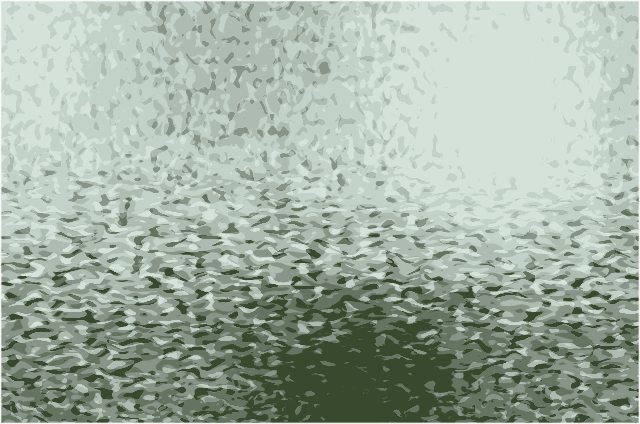
Reproduce this texture procedurally as a WebGL 2 fragment shader.

```glsl
#version 300 es
precision highp float;
// Pale green frosted surface: posterised flakes over a dark mound and soft glows.

#define FLAT_GRAIN vec2(27.0, 72.0)
#define ROUND_GRAIN vec2(50.0, 41.0)
#define PATCH_SCALE 11.0
#define WARP_SCALE 24.0
#define WARP_AMOUNT 0.011
#define DARK_FLAKES 1.75
#define LIGHT_FLAKES 1.65
#define FINE_TONE 1.5
#define MARGIN 0.003

uniform vec2 u_resolution;
out vec4 fragColor;

const vec3 PALETTE[6] = vec3[6](
    vec3(0.22, 0.285, 0.18), vec3(0.395, 0.45, 0.38), vec3(0.53, 0.58, 0.53),
    vec3(0.68, 0.735, 0.695), vec3(0.765, 0.825, 0.785), vec3(0.83, 0.885, 0.855));

vec2 gradientAt(vec2 cell) {
    vec3 h = fract(cell.xyx * vec3(0.1031, 0.103, 0.0973));
    h += dot(h, h.yzx + 33.33);
    float angle = 6.28318 * fract((h.x + h.y) * h.z);
    return vec2(cos(angle), sin(angle));
}

// Gradient noise, roughly -0.7 to 0.7
float noise(vec2 p) {
    vec2 cell = floor(p), f = p - cell;
    vec2 u = f * f * f * (f * (f * 6.0 - 15.0) + 10.0);
    vec2 e = vec2(1.0, 0.0);
    float low = mix(dot(gradientAt(cell), f), dot(gradientAt(cell + e), f - e), u.x);
    float high = mix(dot(gradientAt(cell + e.yx), f - e.yx),
                     dot(gradientAt(cell + e.xx), f - e.xx), u.x);
    return mix(low, high, u.y);
}

float blob(vec2 uv, vec2 centre, vec2 radius) {
    vec2 d = (uv - centre) / radius;
    return exp(-dot(d, d));
}

// Flat ripples low down, rounder chips higher up, at even contrast
float grain(vec2 p, float flatness, float seed) {
    float ripple = noise(p * FLAT_GRAIN + seed);
    float chip = noise(p * ROUND_GRAIN + seed * 1.7);
    return mix(chip, ripple, flatness) / length(vec2(flatness, 1.0 - flatness));
}

void main() {
    vec2 uv = gl_FragCoord.xy / u_resolution;
    vec2 p = gl_FragCoord.xy / u_resolution.y;

    // Broad light and shade, measured in palette steps
    float glow = blob(uv, vec2(0.78, 0.73), vec2(0.16, 0.33));
    float mound = blob(uv, vec2(0.56, 0.06), vec2(0.19, 0.27));
    float leftGlow = blob(uv, vec2(0.05, 0.9), vec2(0.13, 0.28));
    float column = blob(uv, vec2(0.61, 0.85), vec2(0.05, 0.32));
    float level = mix(1.7, 4.2, smoothstep(0.13, 0.65, uv.y));
    level += 1.35 * glow + 0.7 * leftGlow + 0.35 * column - 2.4 * mound;
    level -= 1.1 * blob(uv, vec2(0.37, 0.92), vec2(0.18, 0.4));
    level -= 0.7 * blob(uv, vec2(1.0, 0.75), vec2(0.06, 0.5));
    level -= 0.45 * blob(uv, vec2(0.0, 0.0), vec2(0.12, 0.12));

    // Bent coordinates give the flakes curled outlines
    vec2 bend = vec2(noise(p * WARP_SCALE + 3.1), noise(p * WARP_SCALE + 47.6));
    vec2 q = p + WARP_AMOUNT * bend;
    q.y += 0.006 * noise(p * 9.0 + 21.0);
    float flatness = 1.0 - smoothstep(0.42, 0.75, uv.y);
    flatness *= mix(0.6, 1.0, smoothstep(0.02, 0.25, uv.y));

    // Flakes thin out in the bright glow, the pale corner and the dark core
    float band = blob(uv, vec2(0.5, 0.34), vec2(1.2, 0.2));
    float activity = mix(0.62, 1.0, 1.0 - smoothstep(0.4, 0.8, uv.y));
    activity += 0.25 * band + 0.25 * column;
    activity *= (1.0 - 0.72 * glow * smoothstep(0.3, 0.6, uv.y)) * (1.0 - 0.35 * leftGlow);
    activity *= 1.0 - 0.45 * blob(uv, vec2(0.56, 0.04), vec2(0.14, 0.17));
    float patches = noise(p * PATCH_SCALE + 8.3) + 0.5 * noise(q * 23.0 + 61.0);
    level += 0.85 * patches * activity;

    // Soft tonal grain, then abrupt dark and light chips
    level += FINE_TONE * activity * grain(q, flatness, 12.4);
    float darkChip = smoothstep(0.17, 0.25, grain(q, flatness, 83.7));
    float lightChip = smoothstep(0.18, 0.26, grain(q, flatness, 141.2));
    level -= DARK_FLAKES * activity * darkChip;
    level += LIGHT_FLAKES * activity * lightChip * mix(0.5, 1.0, flatness);

    // Posterise with smoothed steps
    float soft = clamp(fwidth(level) * 0.6, 0.01, 0.4);
    vec3 color = PALETTE[0];
    for (int i = 1; i < 6; i++) {
        float edge = float(i) - 0.5;
        color = mix(color, PALETTE[i], smoothstep(edge - soft, edge + soft, level));
    }

    // Thin pale margin
    vec2 inset = min(p, vec2(u_resolution.x / u_resolution.y, 1.0) - p);
    float pixel = 1.0 / u_resolution.y;
    float inside = smoothstep(MARGIN - pixel, MARGIN + pixel, min(inset.x, inset.y));
    fragColor = vec4(mix(vec3(0.97, 0.98, 0.97), color, inside), 1.0);
}
```
